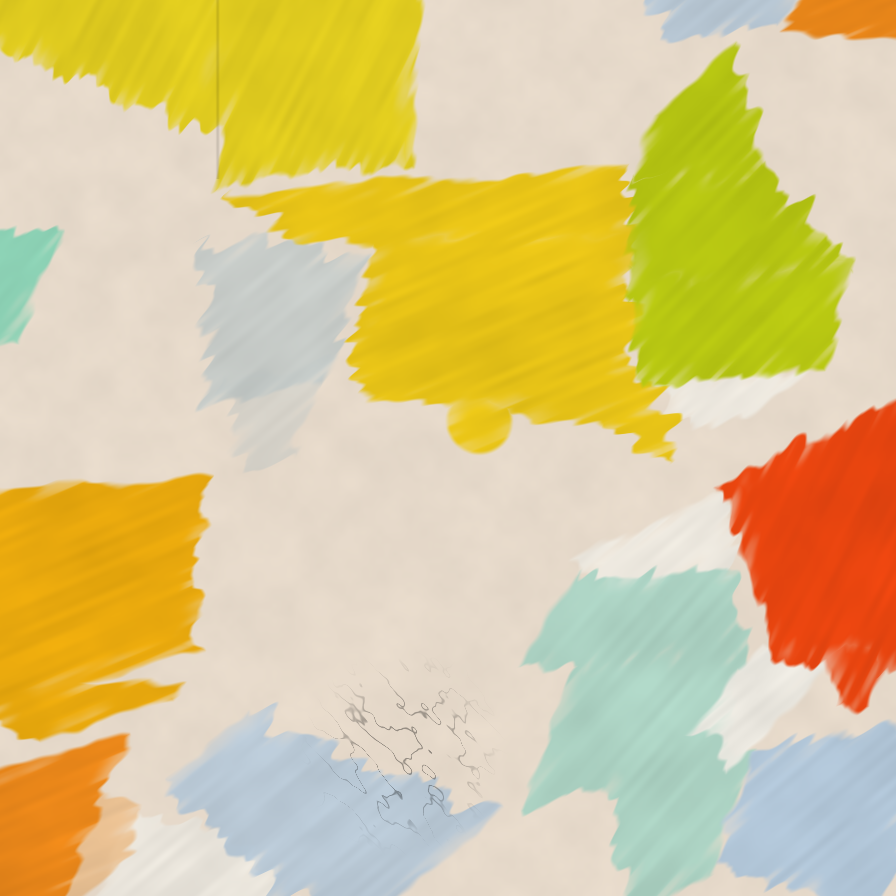
Write a WebGL 2 fragment shader that draws this background.

```glsl
#version 300 es
precision highp float;

#define PAPER vec3(0.9, 0.85, 0.79)
#define YELLOW vec3(0.87, 0.79, 0.12)
#define GOLD vec3(0.9, 0.76, 0.09)
#define AMBER vec3(0.91, 0.66, 0.05)
#define ORANGE vec3(0.92, 0.53, 0.1)
#define RED vec3(0.91, 0.27, 0.06)
#define LIME vec3(0.71, 0.77, 0.07)
#define TEAL vec3(0.66, 0.82, 0.76)
#define BLUE vec3(0.69, 0.77, 0.84)
#define MIST vec3(0.76, 0.79, 0.785)
#define CHALK vec3(0.92, 0.91, 0.88)

uniform vec2 u_resolution;
out vec4 fragColor;

vec2 p, bristled;  // plain and brush-broken position
vec2 stroke;       // position along and across the brush
vec3 col;
float d = 9.0;     // distance to the shape being built

float hash(vec2 q) {
  return fract(sin(dot(q, vec2(127.1, 311.7))) * 43758.5);
}

float noise(vec2 q) {
  vec2 i = floor(q), f = fract(q), e = vec2(1, 0);
  f = smoothstep(0.0, 1.0, f);
  return mix(mix(hash(i), hash(i + e), f.x),
             mix(hash(i + e.yx), hash(i + e.xx), f.x), f.y);
}

float fbm(vec2 q) {
  return 0.55 * noise(q) + 0.3 * noise(q * 2.1) + 0.15 * noise(q * 4.3);
}

vec2 turned(vec2 q, float angle) {
  vec2 dir = vec2(cos(angle), sin(angle));
  return vec2(dot(q, dir), dot(q, vec2(-dir.y, dir.x)));
}

// Picks a brush: points slide along the stroke to fray its ends
void brush(float angle, float fray) {
  stroke = turned(p, angle);
  float n = mix(noise(stroke * vec2(8, 55)), noise(stroke * vec2(20, 150)), 0.35) - 0.5;
  vec2 wobble = vec2(noise(p * 45.0), noise(p * 45.0 + 19.0)) - 0.5;
  bristled = p + vec2(cos(angle), sin(angle)) * n * fray + wobble * 0.008;
}

// Adds a quad to the shape; corners in hundredths of the canvas
void quad(vec4 ab, vec4 cd) {
  vec2 v[4] = vec2[4](ab.xy, ab.zw, cd.xy, cd.zw);
  vec2 q = bristled * 100.0;
  float dist = 1e4, side = 1.0;
  for (int i = 0; i < 4; i++) {
    vec2 a = v[i], e = v[(i + 3) % 4] - a, w = q - a;
    dist = min(dist, length(w - e * clamp(dot(w, e) / dot(e, e), 0.0, 1.0)));
    bvec3 c = bvec3(q.y >= a.y, q.y < a.y + e.y, e.x * w.y > e.y * w.x);
    if (all(c) || all(not(c))) side = -side;
  }
  d = min(d, side * dist / 100.0);
}

// Fills the shape with streaky pigment and a dry rim, then clears it
void paint(vec3 pigment, float cover) {
  float streak = noise(stroke * vec2(12, 130));
  float tone = 0.93 + 0.08 * fbm(p * 14.0) + 0.06 * streak;
  float soft = 0.0025 + 0.7 / u_resolution.y;
  float dry = smoothstep(-0.025, 0.0, d) * smoothstep(0.5, 0.9, streak);
  col = mix(col, pigment * tone, smoothstep(soft, -soft, d) * cover * (1.0 - 0.5 * dry));
  d = 9.0;
}

void main() {
  p = gl_FragCoord.xy / u_resolution;
  col = PAPER * (0.975 + 0.05 * fbm(p * 28.0));

  // Chalky underpaint and misty greys
  brush(0.7, 0.07);
  quad(vec4(63, 37, 80, 45.5), vec4(82, 36, 70, 34));
  quad(vec4(73, 58, 92, 60), vec4(85, 54.5, 76.5, 52));
  quad(vec4(9, -2, 16, 10), vec4(27, 6, 33, -5));
  paint(CHALK, 0.8);
  quad(vec4(22.8, 73.5, 41.5, 72), vec4(37, 58, 23.3, 55));
  paint(MIST, 0.85);
  quad(vec4(25, 58, 38, 60), vec4(32, 48, 27, 49));
  paint(MIST, 0.45);

  // Teal fields
  brush(0.85, 0.05);
  quad(vec4(64, 35.5, 81, 36.5), vec4(85, 26, 57.5, 25));
  quad(vec4(64.5, 27, 84, 28), vec4(80, 12, 58.5, 10));
  quad(vec4(68, 17, 84, 16), vec4(79, 2, 70, -3));
  paint(TEAL, 0.95);
  quad(vec4(-9, 74.5, 7.5, 74.5), vec4(2, 61.7, -9, 61.7));
  paint(TEAL * TEAL / TEAL.g, 0.95);

  // Blue fields and the chalk between them
  brush(0.7, 0.06);
  quad(vec4(19, 13, 28.5, 21), vec4(50, 10, 30, 0));
  quad(vec4(25, 8, 42, 14), vec4(55, 9, 38, -6));
  quad(vec4(72, 105, 93, 105), vec4(86, 96.5, 74, 96));
  paint(BLUE, 0.85);
  quad(vec4(85, 17, 105, 19), vec4(98, -2, 79, 3));
  paint(BLUE, 1.0);
  quad(vec4(77, 18, 85, 28), vec4(95, 28, 82, 14.5));
  paint(CHALK, 0.95);

  // Yellow blocks, gold centre with its drip, lime leaf
  brush(1.1, 0.05);
  quad(vec4(-9, 110, 25, 110), vec4(25, 85, -9, 97.5));
  quad(vec4(24, 110, 46.6, 110), vec4(46.2, 81.2, 24.5, 80));
  paint(YELLOW, 1.0);
  brush(0.4, 0.06);
  quad(vec4(25, 78.5, 70.3, 81.5), vec4(70.3, 72, 33.5, 72.8));
  quad(vec4(42.5, 75, 70.3, 75), vec4(71, 52.5, 39, 56));
  quad(vec4(62, 58, 71.5, 57.5), vec4(76.2, 52.5, 74, 48));
  d = min(max(d, p.y - 0.815), length(p - vec2(0.535, 0.53)) - 0.036);
  paint(GOLD, 1.0);
  brush(0.8, 0.04);
  quad(vec4(73.5, 87.5, 81.8, 95), vec4(86, 79, 70.5, 80));
  quad(vec4(70.4, 80, 85.5, 81.5), vec4(95, 70, 70, 66));
  quad(vec4(70, 70, 95, 71), vec4(92.5, 59, 71.5, 56.8));
  paint(LIME, 1.0);

  // Amber, orange and red
  brush(0.4, 0.035);
  quad(vec4(-9, 45.2, 22.4, 46.3), vec4(22.2, 27.5, -9, 18));
  quad(vec4(-9, 25, 20.5, 23.5), vec4(19, 22, 4, 17));
  paint(AMBER, 1.0);
  quad(vec4(9, 13, 16, 10), vec4(13, 3, 5, -5));
  paint(mix(PAPER, ORANGE, 0.4), 0.8);
  quad(vec4(-9, 12, 14.5, 18), vec4(6, -3, -9, -9));
  quad(vec4(87.3, 96.3, 92.5, 105), vec4(110, 105, 110, 95.7));
  paint(ORANGE, 1.0);
  brush(1.1, 0.05);
  quad(vec4(80, 46.3, 105, 57.5), vec4(105, 25, 86.5, 27));
  quad(vec4(92, 29, 100, 28), vec4(97, 21.5, 93, 20));
  paint(RED, 1.0);

  // Charcoal scribbles and panel seam
  float line = abs(fbm(turned(p, 2.3) * vec2(22, 55)) - 0.47);
  float zone = smoothstep(0.12, 0.03, distance(p, vec2(0.45, 0.16)));
  col *= 1.0 - 0.35 * zone * smoothstep(0.025, 0.0, line);
  col *= 1.0 - 0.12 * smoothstep(0.003, 0.0, abs(p.x - 0.243)) * step(0.8, p.y);
  fragColor = vec4(col, 1);
}
```
